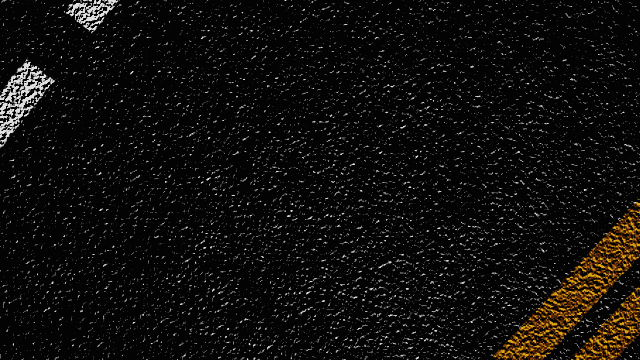
Reproduce this texture procedurally as a Shadertoy shader.

```glsl
// Lengths are in canvas heights
const vec2 WHITE_DIR = vec2(0.6247, 0.7809);
const vec2 YELLOW_DIR = vec2(0.6794, 0.7338);
const vec2 WHITE_BAND = vec2(-0.4155, 0.0485);   // centre, half width
const vec2 YELLOW_OUTER = vec2(1.0535, 0.0540);
const vec2 YELLOW_INNER = vec2(1.2080, 0.0460);
const vec2 DASH_GAP = vec2(0.7835, 0.0845);
const vec2 LAMP = vec2(1.35, -0.9);
const vec2 SHEEN_CENTRE = vec2(1.1, 0.10);
const float COARSE_GRAIN = 122.0;
const float FINE_GRAIN = 255.0;
const float RELIEF_STEP = 0.0023;
const float FLECK_LEVEL = 0.18;
const float FLECK_RANGE = 0.56;
const float SHEEN_FALLOFF = 0.16;
const float EDGE_WEAR = 0.006;
const vec3 TAR = vec3(0.010);
const vec3 FLECK = vec3(0.85);
const vec3 WHITE_PAINT = vec3(0.88);
const vec3 RUST = vec3(0.34, 0.15, 0.03);
const vec3 AMBER = vec3(0.60, 0.36, 0.04);
const vec3 YELLOW = vec3(0.84, 0.66, 0.07);

float hash(vec2 cell) {
    vec3 q = fract(vec3(cell.xyx) * 0.1031);
    q += dot(q, q.yzx + 33.33);
    return fract((q.x + q.y) * q.z);
}

float noise(vec2 p) {
    vec2 i = floor(p), f = fract(p);
    f = f * f * (3.0 - 2.0 * f);
    return mix(mix(hash(i), hash(i + vec2(1, 0)), f.x),
               mix(hash(i + vec2(0, 1)), hash(i + vec2(1, 1)), f.x), f.y);
}

// The grain is turned so that its lattice does not line up with the canvas
float gravel(vec2 p) {
    vec2 q = mat2(0.88, -0.475, 0.475, 0.88) * p;
    return noise(q * COARSE_GRAIN + 90.0) + 0.6 * noise(p * FINE_GRAIN + 37.0);
}

// Slope of the stones along the ray from the lamp
float relief(vec2 p) {
    vec2 ray = normalize(p - LAMP) * RELIEF_STEP;
    return gravel(p + ray) - gravel(p - ray);
}

float band(float x, vec2 shape, float soft) {
    return 1.0 - smoothstep(-soft, soft, abs(x - shape.x) - shape.y);
}

float across(vec2 p, vec2 dir) {
    return dot(p, vec2(dir.y, -dir.x));
}

void mainImage(out vec4 fragColor, in vec2 fragCoord) {
    vec2 p = fragCoord / iResolution.y;
    float soft = 0.8 / iResolution.y;
    float slope = relief(p);
    float wear = (noise(p * 120.0 + 11.0) - 0.5) * EDGE_WEAR;

    // Wet asphalt: only the steepest facets catch light
    float fade = SHEEN_FALLOFF * length((p - SHEEN_CENTRE) * vec2(0.75, 0.9));
    float patchy = 0.12 * (noise(p * 22.0) - 0.5);
    float level = FLECK_LEVEL + fade + patchy;
    float glint = clamp((slope - level) / FLECK_RANGE, 0.0, 1.0);
    vec3 color = TAR + FLECK * glint;

    // Dashed white line
    float white = band(across(p, WHITE_DIR) + wear, WHITE_BAND, soft);
    white *= 1.0 - band(dot(p, WHITE_DIR) + wear, DASH_GAP, soft);
    vec3 whiteColor = WHITE_PAINT * smoothstep(-0.22, 0.12, slope);
    color = mix(color, whiteColor, white);

    // Double yellow line
    float side = across(p, YELLOW_DIR) + wear;
    float yellow = max(band(side, YELLOW_OUTER, soft), band(side, YELLOW_INNER, soft));
    float tone = slope + 0.15 * (noise(p * 60.0 + 5.0) - 0.5);
    vec3 yellowColor = mix(TAR, RUST, smoothstep(-0.28, -0.02, tone));
    yellowColor = mix(yellowColor, AMBER, smoothstep(0.0, 0.20, tone));
    yellowColor = mix(yellowColor, YELLOW, smoothstep(0.18, 0.42, tone));
    color = mix(color, yellowColor, yellow);

    fragColor = vec4(color, 1.0);
}
```
